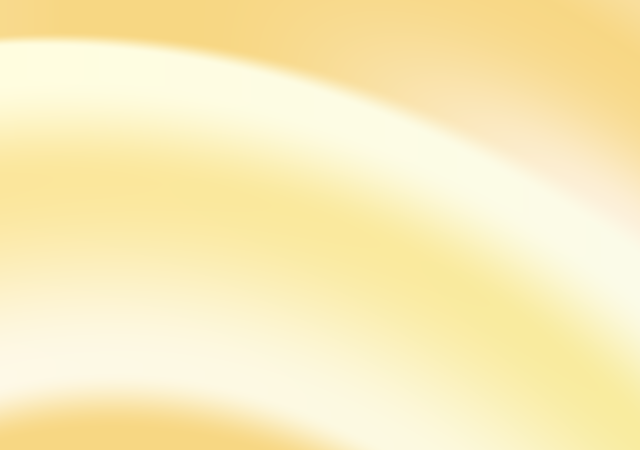
A WebGL 1 fragment shader for this background:

```glsl
precision highp float;
// Soft golden backdrop with a broad cream arch sweeping down to the right.
// Three curved contours (outer edge, yellow crest, inner edge) divide the
// canvas; smooth ramps between them supply the colours.

#define GOLD vec3(0.97, 0.843, 0.515)
#define BLUSH vec3(0.99, 0.945, 0.865)
#define CREAM_LEFT vec3(1.0, 0.992, 0.875)
#define CREAM_RIGHT vec3(0.985, 0.985, 0.91)
#define CREST_LEFT vec3(0.985, 0.902, 0.61)
#define CREST_RIGHT vec3(0.975, 0.925, 0.625)
#define LOWER_LEFT vec3(0.995, 0.975, 0.905)
#define LOWER_RIGHT vec3(0.985, 0.978, 0.865)
#define GLOW_REACH 0.2

uniform vec2 u_resolution;

// Height of an arch measured downward: apex, then square and quartic bend
float arch(float x, vec2 apex, float bend, float droop) {
  float q = (x - apex.x) * (x - apex.x);
  return apex.y + bend * q + droop * q * q;
}

// Gold field above the arch, with a pale glow along its right shoulder
vec3 upperField(float x, float height) {
  float nearEdge = max(height, 0.0) / GLOW_REACH;
  float glow = exp(-nearEdge * nearEdge) * smoothstep(0.3, 1.0, x);
  float corner = 0.3 * smoothstep(0.38, 0.56, height);
  float leftTint = 0.1 * (1.0 - smoothstep(0.0, 0.12, x));
  return mix(GOLD, BLUSH, max(glow, corner) + leftTint);
}

// Cream at the outer edge, yellow at the crest, pale again at the inner edge
vec3 archBand(float x, float y, float outer, float crest, float inner) {
  float toCrest = smoothstep(0.28, 1.0, (y - outer) / (crest - outer));
  float toInner = smoothstep(0.0, 0.9, (y - crest) / (inner - crest));
  vec3 cream = mix(CREAM_LEFT, CREAM_RIGHT, x);
  vec3 yellow = mix(CREST_LEFT, CREST_RIGHT, x);
  vec3 pale = mix(LOWER_LEFT, LOWER_RIGHT, x);
  return mix(mix(cream, yellow, toCrest), pale, toInner);
}

void main() {
  vec2 uv = gl_FragCoord.xy / u_resolution;
  float x = uv.x;
  float y = 1.0 - uv.y;

  float outer = arch(x, vec2(0.078, 0.087), 0.526, 0.0);
  float crest = arch(x, vec2(0.104, 0.396), 0.57, 0.15);
  float inner = arch(x, vec2(0.176, 0.855), 0.932, 0.0);

  // The outer edge softens toward the right
  float softness = mix(0.014, 0.04, x);
  vec3 band = archBand(x, y, outer, crest, inner);
  vec3 color = mix(upperField(x, outer - y), band,
                   smoothstep(-softness, softness, y - outer));

  // Gold hollow beneath the arch
  color = mix(color, GOLD, smoothstep(-0.03, 0.1, y - inner));
  gl_FragColor = vec4(color, 1.0);
}
```
